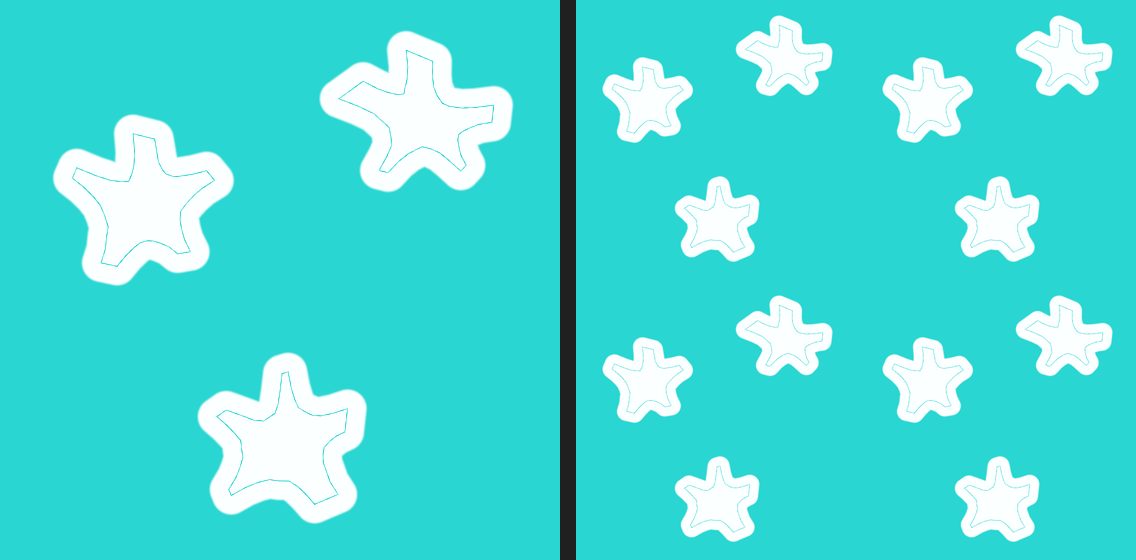
Left, the tile; right, the same tile 2 across and 2 down.
A Shadertoy shader for this pattern:

```glsl
#define TEAL vec3(0.16, 0.84, 0.82)
#define WHITE vec3(0.985, 1.0, 1.0)
#define BLOBS 3
#define ARMS 5
#define BAY_STEPS 8
#define FIRST_CENTRE vec2(0.26, 0.635)
#define CENTRE_STEP vec2(0.247, -0.425)
#define ARM_LENGTH 0.146
#define BORDER 0.034
#define EDGE_SOFTNESS 0.0028
#define LINE_WIDTH 0.0017
#define WOBBLE 0.005

const float TAU = 6.2831853;
const vec2 STRETCH = vec2(1.0, 0.86);

float hash(vec2 p) {
    vec3 q = fract(vec3(p.xyx) * vec3(0.1031, 0.1030, 0.0973));
    q += dot(q, q.yzx + 33.33);
    return fract((q.x + q.y) * q.z);
}

vec2 direction(float angle) { return vec2(cos(angle), sin(angle)); }

// Random value belonging to one arm of one blob
float armRandom(int arm, float seed, float channel) {
    return hash(vec2(float(arm % ARMS) * 7.3 + channel * 19.7, seed * 31.1 + 5.0));
}

float armAngle(int arm, float seed) {
    float jitter = armRandom(arm, seed, 1.0) - 0.5;
    return TAU * (0.25 - float(arm) / float(ARMS)) + 0.5 * jitter;
}

// Corner of a blunt, slanted arm tip; side is +1 clockwise, -1 otherwise
vec2 tipCorner(int arm, float seed, float side) {
    float angle = armAngle(arm, seed);
    float reach = ARM_LENGTH * mix(0.86, 1.06, armRandom(arm, seed, 2.0));
    float halfWidth = mix(0.006, 0.031, armRandom(arm, seed, 3.0));
    float slant = armRandom(arm, seed, 4.0) - 0.5;
    return reach * direction(angle) + side * halfWidth * direction(angle - TAU * 0.25 + slant);
}

vec2 bezier(vec2 a, vec2 b, vec2 c, vec2 d, float t) {
    float s = 1.0 - t;
    return s * s * s * a + 3.0 * s * t * (s * b + t * c) + t * t * t * d;
}

// Signed distance to a star of blunt arms joined by rounded bays
float blobDistance(vec2 p, float seed) {
    vec2 previous = tipCorner(0, seed, -1.0) * STRETCH;
    float nearest = 1.0, side = 1.0;
    for (int arm = 0; arm < ARMS; arm++) {
        vec2 start = tipCorner(arm, seed, 1.0);
        vec2 end = tipCorner(arm + 1, seed, -1.0);
        float depth = mix(0.034, 0.076, armRandom(arm, seed, 5.0));
        vec2 pullA = depth * direction(armAngle(arm, seed) - 0.42);
        vec2 pullB = depth * direction(armAngle(arm + 1, seed) + 0.42);
        for (int k = 0; k <= BAY_STEPS; k++) {
            float t = float(k) / float(BAY_STEPS);
            vec2 key = vec2(float(arm * 11 + k), seed * 17.0);
            vec2 shake = vec2(hash(key), hash(key + 53.0)) - 0.5;
            vec2 current = bezier(start, pullA, pullB, end, t);
            current = (current + WOBBLE * 4.0 * t * (1.0 - t) * shake) * STRETCH;

            // Distance to the edge, and an inside test by crossings
            vec2 edge = previous - current, w = p - current;
            float along = clamp(dot(w, edge) / max(dot(edge, edge), 1e-9), 0.0, 1.0);
            nearest = min(nearest, length(w - edge * along));
            bvec3 cross3 = bvec3(p.y >= current.y, p.y < previous.y, edge.x * w.y > edge.y * w.x);
            if (all(cross3) || !any(cross3)) side = -side;
            previous = current;
        }
    }
    return side * nearest;
}

void mainImage(out vec4 fragColor, in vec2 fragCoord) {
    vec2 uv = fragCoord / iResolution.xy;
    float pixel = 1.0 / iResolution.y;

    // Closest blob, with offsets wrapped around the tile
    float d = 1.0;
    for (int i = 0; i < BLOBS; i++) {
        vec2 offset = uv - FIRST_CENTRE - float(i) * CENTRE_STEP;
        offset -= round(offset);
        if (length(offset) < 0.26) {
            float size = mix(0.94, 1.04, hash(vec2(float(i), 8.0)));
            d = min(d, size * blobDistance(offset / size, float(i) + 1.0));
        }
    }

    // Broad white body with a soft rim
    float soft = max(EDGE_SOFTNESS, pixel);
    float body = 1.0 - smoothstep(-soft, soft, d - BORDER);

    // Fine uneven contour inside the body
    float ink = 0.75 + 0.25 * sin(TAU * 61.0 * uv.x) * sin(TAU * 53.0 * uv.y);
    float contour = ink * (1.0 - smoothstep(0.2 * LINE_WIDTH, max(LINE_WIDTH, 0.8 * pixel), abs(d)));

    fragColor = vec4(mix(TEAL, WHITE, body * (1.0 - contour)), 1.0);
}
```
